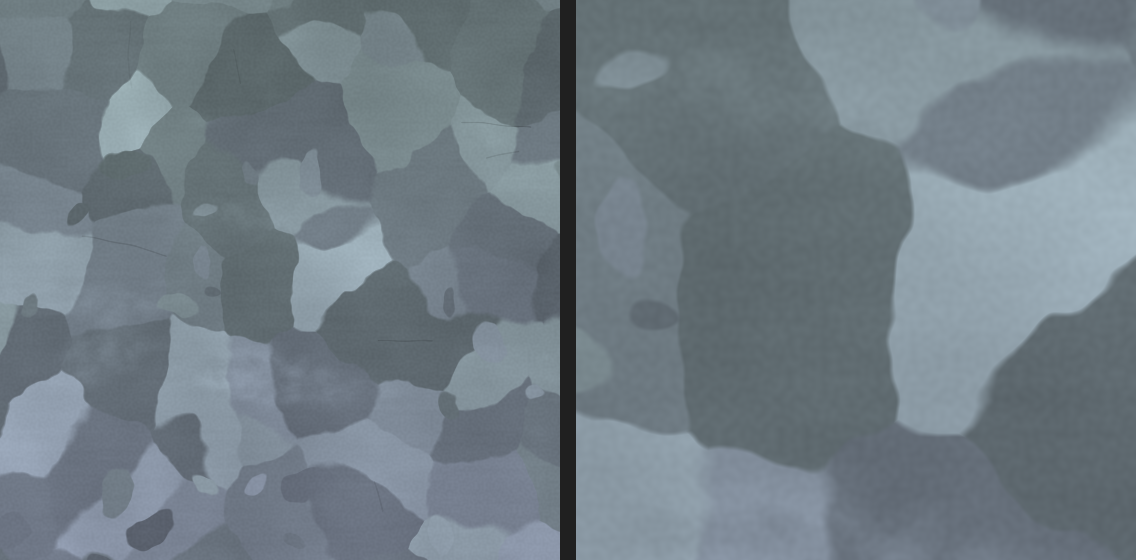
Left: the whole. Right: its middle third, enlarged.
Write a Shadertoy shader that draws this texture.

```glsl
// Galvanized steel spangle: flat blue-grey zinc grains with ragged outlines.
// Weighted, stretched Voronoi cells on a noise-warped plane give the grains;
// small islands, pale haze, faint brushing and hairline scratches lie on top.

vec2 hash2(vec2 p) {
    vec3 q = fract(p.xyx * vec3(0.1031, 0.1030, 0.0973));
    q += dot(q, q.yzx + 33.33);
    return fract((q.xx + q.yz) * q.zy);
}

float corner(vec2 cell, vec2 offset) {
    float angle = 6.2832 * hash2(cell + 11.0).x;
    return dot(vec2(cos(angle), sin(angle)), offset);
}

float gradientNoise(vec2 p) {
    vec2 i = floor(p), f = p - i;
    vec2 u = f * f * f * (f * (f * 6.0 - 15.0) + 10.0);
    vec2 e = vec2(1.0, 0.0);
    return mix(mix(corner(i, f), corner(i + e, f - e), u.x),
               mix(corner(i + e.yx, f - e.yx), corner(i + 1.0, f - 1.0), u.x), u.y);
}

float fbm(vec2 p) {
    float sum = 0.0, amp = 1.0;
    for (int i = 0; i < 4; i++) {
        sum += amp * gradientNoise(p);
        p = mat2(1.6, 1.2, -1.2, 1.6) * p + 7.3;
        amp *= 0.5;
    }
    return sum;
}

vec2 noise2(vec2 p) {
    return vec2(gradientNoise(p), gradientNoise(p + 53.7));
}

vec2 turn(vec2 v, float angle) {
    float c = cos(angle), s = sin(angle);
    return vec2(c * v.x - s * v.y, s * v.x + c * v.y);
}

// Tone (x) and tint (y) of the grain at p, with softened borders
vec2 grains(vec2 p) {
    vec2 home = floor(p), look = vec2(0.5);
    float nearest = 9.0;
    for (int j = -2; j <= 2; j++)
    for (int i = -2; i <= 2; i++) {
        vec2 id = home + vec2(i, j);
        vec2 shape = hash2(id + 37.0), kind = hash2(id + 71.0);
        vec2 offset = p - id - 0.5 - 0.85 * (hash2(id) - 0.5);
        offset = turn(offset, 6.2832 * shape.x) * vec2(1.2, 0.84);
        float dist = length(offset) - 0.42 * shape.y;
        float soft = mix(0.025, 0.1, pow(kind.y, 5.0));
        float tone = fract(dot(id, vec2(0.7549, 0.5698)) + 0.5 * kind.x);
        look = mix(look, vec2(tone, kind.y), smoothstep(-soft, soft, nearest - dist));
        nearest = min(nearest, dist);
    }
    return look;
}

// Sparse small grains laid over the large ones
vec2 addIslands(vec2 look, vec2 p) {
    vec2 home = floor(p);
    for (int j = -1; j <= 1; j++)
    for (int i = -1; i <= 1; i++) {
        vec2 id = home + vec2(i, j) + 200.0;
        vec2 shape = hash2(id), kind = hash2(id + 19.0);
        vec2 offset = p + 200.0 - id - 0.5 - 0.5 * (hash2(id + 5.0) - 0.5);
        offset = turn(offset, 6.2832 * shape.x) * vec2(0.75, 1.35);
        float dist = length(offset) - mix(0.15, 0.42, shape.y);
        float present = step(kind.x, 0.14);
        look = mix(look, vec2(kind.y, shape.x), present * smoothstep(0.025, -0.025, dist));
    }
    return look;
}

// Short, slightly bent hairlines
float scratches(vec2 p) {
    float mark = 0.0;
    p += 0.008 * noise2(p * 16.0);
    for (int i = 0; i < 7; i++) {
        vec2 seed = vec2(float(i) * 3.0 + 2.0, 91.0);
        vec2 r = hash2(seed + 40.0);
        vec2 q = turn(p - hash2(seed), (r.x < 0.4 ? 1.5 : 0.0) + 0.5 * (r.y - 0.5));
        q.x -= clamp(q.x, -0.02 - 0.06 * r.y, 0.02 + 0.06 * r.y);
        mark += (0.3 + 0.7 * r.x) * smoothstep(0.0022, 0.0004, length(q));
    }
    return min(mark, 1.0);
}

void mainImage(out vec4 fragColor, in vec2 fragCoord) {
    vec2 uv = fragCoord / iResolution.y;

    // Broad bends, then fine scallops along the grain borders
    vec2 warped = uv + 0.030 * noise2(uv * 6.0) + 0.012 * noise2(uv * 19.0)
                     + 0.005 * noise2(uv * 48.0);
    vec2 look = addIslands(grains(warped * 7.2 + 3.0), warped * 12.0);

    // Slow lighting drift lets some neighbouring grains merge
    float tone = 0.05 + 0.9 * look.x + 0.22 * fbm(uv * 2.3 + 4.0);
    tone += 0.07 * smoothstep(0.35, 0.75, uv.y) - 0.035;
    tone = clamp(tone, 0.0, 1.0);
    float grey = 0.378 + 0.23 * tone + 0.09 * pow(tone, 8.0);

    // Pale oxide haze in streaky patches, broken into fine flecks
    float haze = smoothstep(0.12, 0.65, fbm(uv * vec2(2.2, 4.5) + 17.0));
    grey += haze * (0.045 + 0.06 * fbm(uv * vec2(22.0, 30.0)));

    // Mottling, horizontal brushing and fine grain
    grey += 0.014 * fbm(uv * 13.0) + 0.010 * gradientNoise(uv * vec2(5.0, 85.0));
    grey += 0.022 * gradientNoise(uv * 190.0);
    grey -= 0.07 * scratches(uv);

    // Greener metal above, bluer and more violet below
    float blueness = clamp(0.75 - 0.75 * uv.y + 0.6 * (look.y - 0.4), 0.0, 1.0);
    vec3 tint = mix(vec3(0.890, 1.010, 1.035), vec3(0.915, 0.985, 1.110), blueness);
    fragColor = vec4(grey * tint, 1.0);
}
```
